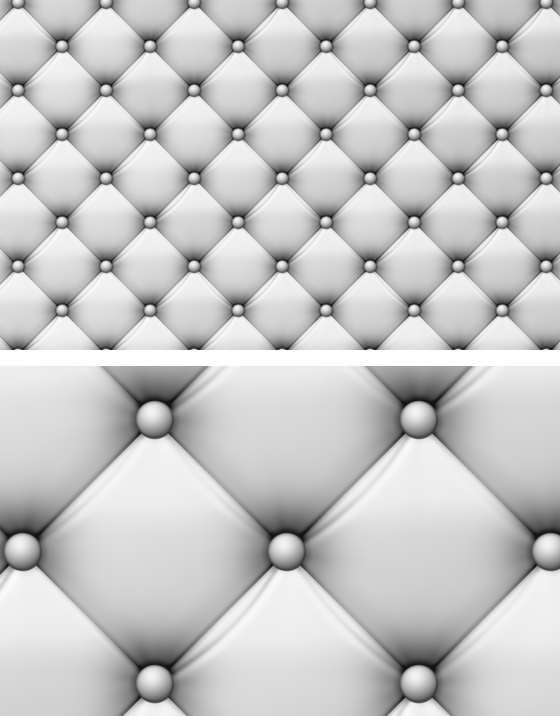
Top: the whole. Bottom: its middle third, enlarged.
This pattern is drawn by a Shadertoy shader. Its source:

```glsl
const float PI = 3.14159265;

float hash(vec2 p) {
    return fract(sin(dot(p, vec2(127.1, 311.7))) * 43758.5);
}

float bump(float x, float width) {
    x /= width;
    return exp(-x * x);
}

// Light change across one seam: s is the signed offset, t runs button to button
float seam(float s, float t, float slack, float depth) {
    float bow = sin(PI * t);
    float tight = 1.0 - 0.6 * bow;
    float fold = s - bow * (0.03 + 0.05 * slack);
    float crease = -depth * tight * bump(s + 0.006 * bow, 0.016);
    float ridge = 0.07 * bow * bump(s - 0.03, 0.02);
    float pleat = slack * (0.10 * bump(fold - 0.03, 0.025) - 0.30 * tight * bump(fold, 0.016));
    return crease + ridge + pleat * smoothstep(0.0, 0.25, bow);
}

// Puffed leather diamond, lit from above; c spans -0.5 to 0.5 between corners
float cushion(vec2 c, vec2 id) {
    float light = 0.85 + 0.17 * c.y - 0.05 * c.x;
    float edge = abs(c.x) + abs(c.y);
    light += 0.07 * smoothstep(0.04, 0.26, c.y) * smoothstep(0.5, 0.2, abs(c.x));
    light -= 0.06 * smoothstep(0.3, 0.48, edge) * smoothstep(0.08, -0.2, c.y);
    light -= 0.07 * smoothstep(0.42, 0.5, edge) * smoothstep(-0.05, 0.1, c.y);
    light += 0.05 * (hash(id + 3.7) - 0.5) * smoothstep(0.5, 0.1, edge);

    // Shade gathered in the corners
    vec2 side = vec2(0.5 - abs(c.x), c.y);
    vec2 foot = c + vec2(0.0, 0.5);
    light -= 0.46 * exp(-dot(side, side) * 40.0);
    light -= 0.58 * exp(-dot(foot, foot) * 36.0);
    return light;
}

// Domed stud; n is the position divided by the radius
float stud(vec2 n) {
    float dome = sqrt(max(0.0, 1.0 - dot(n, n)));
    float light = 0.36 + 0.5 * max(0.0, dot(vec3(n, dome), normalize(vec3(-0.2, 0.5, 0.8))));
    vec2 glint = n - vec2(-0.15, 0.3);
    light += 0.1 * exp(-3.0 * dot(glint, glint));
    return light - 0.14 * smoothstep(0.8, 1.0, length(n));
}

float upholstery(vec2 p) {
    // Diagonal lattice with a button at every whole-number point
    vec2 q = (p - vec2(0.052, 0.238)) / 0.2515;
    vec2 uv = vec2(q.x + q.y, q.x - q.y);
    vec2 cell = floor(uv);
    vec2 f = uv - cell;
    vec2 knot = round(uv);
    vec2 s = uv - knot;
    vec2 b = 0.5 * vec2(s.x + s.y, s.x - s.y);
    float d = length(b);

    float light = cushion(0.5 * vec2(f.x + f.y - 1.0, f.x - f.y), cell);

    // Falling seams stay thin, rising seams carry looser folds
    float slackFall = hash(vec2(knot.x, cell.y));
    float slackRise = hash(vec2(cell.x, knot.y) + 41.3);
    light += seam(-s.x, f.y, 0.6 * slackFall * slackFall, 0.22);
    light += seam(s.y, f.x, 0.4 + 0.6 * slackRise, 0.34);

    // Short wrinkles fanning out from each button
    float angle = atan(b.y, b.x);
    float fan = sin(angle * 7.0 + 6.3 * hash(knot)) + 0.5 * sin(angle * 13.0 + 6.3 * hash(knot + 9.1));
    light += 0.04 * fan * exp(-d * 8.0) * smoothstep(0.05, 0.12, d);

    // Contact shadow, strongest over the button
    light -= (0.13 + 0.8 * max(0.0, b.y)) * smoothstep(0.105, 0.065, d);
    light += 0.015 - 0.03 * p.x + 0.02 * (0.5 - p.y);

    // Highlights roll off softly
    light -= 0.6 * max(0.0, light - 0.92);
    light = clamp(light, 0.08, 0.98);

    float blur = 4.0 / iResolution.y;
    return mix(light, stud(b / 0.072), smoothstep(0.072 + blur, 0.072 - blur, d));
}

void mainImage(out vec4 fragColor, in vec2 fragCoord) {
    // Four samples per pixel
    float sum = 0.0;
    for (int i = 0; i < 4; i++) {
        vec2 offset = vec2(i % 2, i / 2) * 0.5 - 0.25;
        sum += upholstery((fragCoord + offset) / iResolution.y);
    }
    fragColor = vec4(vec3(sum * 0.25), 1.0);
}
```
